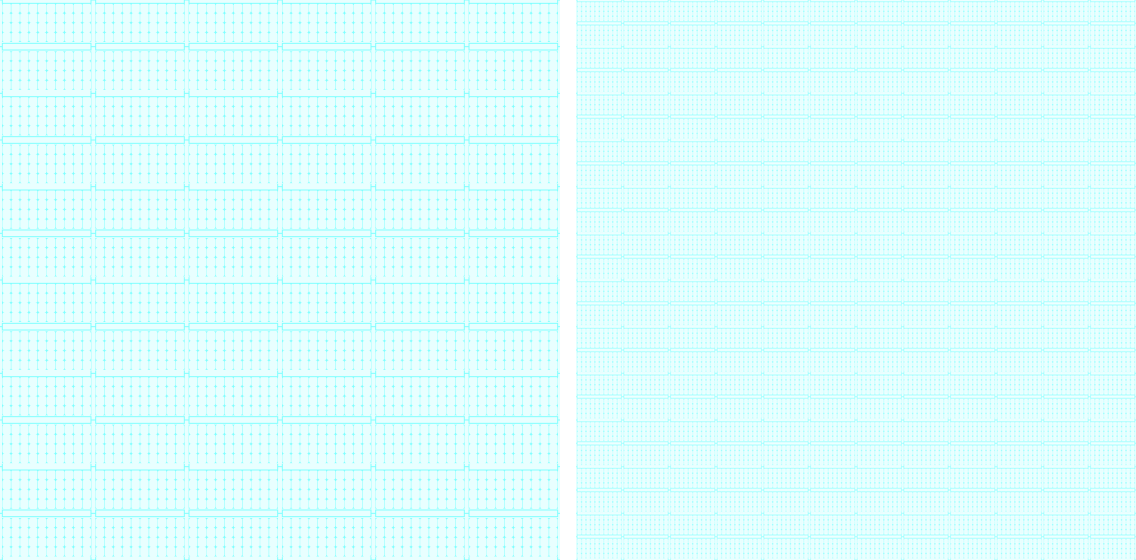
Left, the tile; right, the same tile 2 across and 2 down.
This pattern is drawn by a WebGL 1 fragment shader. Its source:

```glsl
precision highp float;
// Pale cyan technical pattern: 6 x 6 tiles, each holding two panels of rounded
// cells whose gaps read as fine rules and stars, split by outlined bars.
// Hard-edged shapes are averaged over a sub-pixel grid for smooth edges.

uniform vec2 u_resolution;

#define REPEATS 6.0
#define TILE 128.0                 // length units along one tile side
#define BAR_HALF vec2(60.8, 4.6)   // half size of an outlined bar
#define STROKE 1.35                // width of bar outlines and links
#define PANEL_BOTTOM 6.3           // distance from bar centre to panel
#define CELL vec2(12.2, 13.25)     // pitch of the cells, 10 x 4 per panel
#define RULE_GAP 0.55              // width of the upright rules
#define CORNER 2.8                 // corner radius of a cell
#define PAPER vec3(0.91, 1.0, 1.0)
#define INK vec3(0.50, 1.0, 1.0)
#define SAMPLES 6

float roundedBox(vec2 p, vec2 halfSize, float radius) {
    vec2 q = abs(p) - halfSize + radius;
    return length(max(q, 0.0)) + min(max(q.x, q.y), 0.0) - radius;
}

// Outline of a bar, or 1.0 on the link to its neighbour.
float barInk(vec2 p) {
    vec2 q = abs(p) - BAR_HALF;
    float outline = step(abs(max(q.x, q.y)), 0.5 * STROKE);
    float link = step(0.0, q.x) * step(abs(p.y), 0.5 * STROKE);
    return max(outline, link);
}

// The space left between rounded cells, limited to the panel.
float panelInk(vec2 p) {
    vec2 grid = vec2(p.x, abs(p.y) - PANEL_BOTTOM) / CELL;
    float margin = 0.5 * RULE_GAP / CELL.x;
    float inside = step(abs(grid.x), 5.0 + margin)
                 * step(0.0, grid.y) * step(grid.y, 4.0);
    vec2 local = (fract(grid) - 0.5) * CELL;
    vec2 halfSize = 0.5 * (CELL - vec2(RULE_GAP, 0.0));
    return inside * step(0.0, roundedBox(local, halfSize, CORNER));
}

float patternInk(vec2 uv) {
    vec2 p = (fract(uv * REPEATS) - 0.5) * TILE;
    float ink = max(panelInk(p), barInk(p));

    // The bar on the tile border is open along its upper side.
    float fromBorder = p.y - sign(p.y) * 0.5 * TILE;
    float closedSide = step(fromBorder, BAR_HALF.y - 0.5 * STROKE);
    return max(ink, closedSide * barInk(vec2(p.x, fromBorder)));
}

void main() {
    float coverage = 0.0;
    for (int j = 0; j < SAMPLES; j++) {
        for (int i = 0; i < SAMPLES; i++) {
            vec2 offset = (vec2(float(i), float(j)) + 0.5) / float(SAMPLES) - 0.5;
            coverage += patternInk((gl_FragCoord.xy + offset) / u_resolution);
        }
    }
    coverage /= float(SAMPLES * SAMPLES);
    gl_FragColor = vec4(mix(PAPER, INK, coverage), 1.0);
}
```
